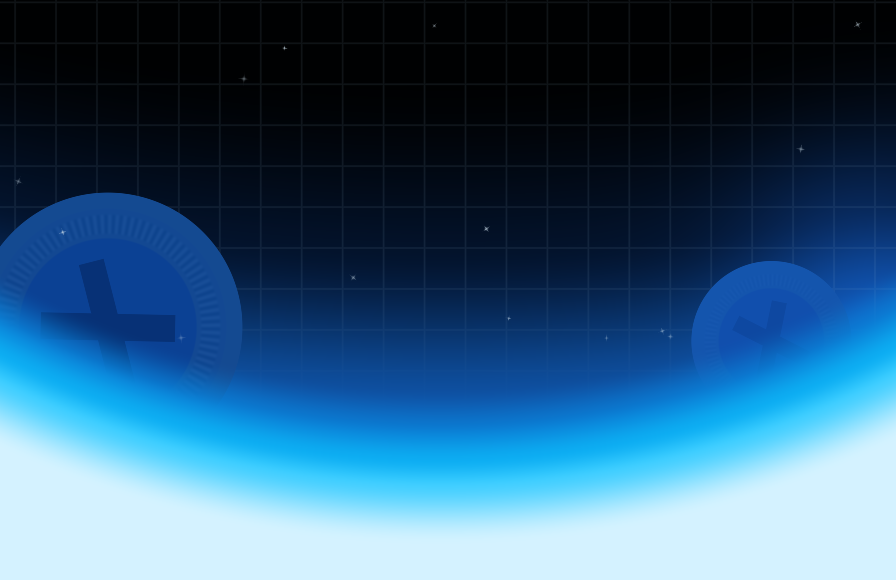
Write a WebGL 1 fragment shader that draws this background.

```glsl
precision highp float;
// Night sky with a faint grid, sparkles and two dim coins above a glowing curved horizon.
uniform vec2 u_resolution;

float hash(float n) {
    n = fract(n * 0.1031);
    n *= n + 33.33;
    return fract(n * (n + n));
}

vec2 rotate(vec2 p, float a) {
    float c = cos(a), s = sin(a);
    return vec2(c * p.x + s * p.y, c * p.y - s * p.x);
}

// Coverage of a shape from its signed distance, softened over one pixel.
float fill(float d) {
    float px = 1.0 / u_resolution.y;
    return 1.0 - smoothstep(-0.5 * px, 0.5 * px, d);
}

float box(vec2 p, vec2 halfSize) {
    vec2 q = abs(p) - halfSize;
    return length(max(q, 0.0)) + min(max(q.x, q.y), 0.0);
}

float gridLines(vec2 p) {
    float spacing = 0.0706;
    vec2 cell = (p - vec2(0.026, 0.996)) / spacing;
    vec2 dist = abs(fract(cell + 0.5) - 0.5) * spacing;
    vec2 line = 1.0 - smoothstep(0.0, 0.002 + 0.5 / u_resolution.y, dist);
    return max(line.x, line.y);
}

// Four-pointed sparkles, one in each vertical strip of the sky.
float sparkles(vec2 p) {
    float light = 0.0;
    for (int i = 0; i < 16; i++) {
        float id = float(i);
        vec2 pos = vec2((id + hash(id + 3.1)) * 0.096, 0.3 + 0.67 * hash(id + 41.7));
        vec2 q = abs(rotate(p - pos, 6.28 * hash(id + 77.3)));
        float size = mix(0.006, 0.011, hash(id + 19.9));
        float astroid = (sqrt(q.x) + sqrt(q.y)) / sqrt(size);
        light += (1.0 - smoothstep(0.3, 1.15, astroid)) * mix(0.45, 0.8, hash(id + 58.2));
    }
    return light;
}

// Coin with a plain rim, a ridged band and a recessed face bearing crossed bars.
vec3 coin(vec3 color, vec2 p, float radius, float tilt, float relief, vec3 rim, vec3 face) {
    vec2 q = p / radius;
    float r = length(q);
    float px = 1.0 / (u_resolution.y * radius);
    vec3 metal = mix(rim, face, 0.2 * relief * (1.0 - smoothstep(0.88 - px, 0.88 + px, r)));
    float band = smoothstep(0.68, 0.71, r) * (1.0 - smoothstep(0.82, 0.85, r));
    metal += 0.018 * relief * band * sin(90.0 * atan(q.y, q.x));
    metal = mix(metal, face, 1.0 - smoothstep(0.66 - px, 0.66 + px, r));

    float upright = box(rotate(q, tilt), vec2(0.095, 0.5));
    float across = box(rotate(q, tilt + 1.3), vec2(0.1, 0.5));
    float bars = fill(min(upright, across) * radius);
    metal = mix(metal, face * vec3(0.6, 0.76, 0.8), bars * relief);
    return mix(color, metal, fill(length(p) - radius));
}

void main() {
    vec2 p = gl_FragCoord.xy / u_resolution.y;

    // Sky deepening towards the top, slightly brighter at the sides
    float side = p.x - 0.76;
    float depth = 1.0 - p.y + 0.15 * side * side;
    vec3 color = mix(vec3(0.0, 0.003, 0.006), vec3(0.015, 0.095, 0.22),
                     smoothstep(0.12, 0.58, depth));
    color = mix(color, vec3(0.06, 0.34, 0.68), smoothstep(0.43, 0.74, depth));

    // Blue haze on the right
    vec2 haze = p - vec2(1.48, 0.53);
    color += vec3(0.025, 0.11, 0.24) * exp(-dot(haze, haze) / 0.045);

    color = mix(color, vec3(0.6, 0.75, 0.85), 0.1 * gridLines(p) * smoothstep(0.28, 0.55, p.y));

    // Coins
    color = coin(color, p - vec2(0.186, 0.436), 0.232, 0.25, 1.0,
                 vec3(0.08, 0.29, 0.57), vec3(0.045, 0.255, 0.58));
    color = coin(color, p - vec2(1.33, 0.412), 0.138, -0.2, 0.35,
                 vec3(0.08, 0.335, 0.68), vec3(0.065, 0.31, 0.68));

    color = mix(color, vec3(0.8, 0.87, 0.92), min(sparkles(p), 0.8) * smoothstep(0.25, 0.5, p.y));

    // Horizon glow, measured outwards from a large circle
    float d = distance(p, vec2(0.76, 1.87)) - 1.7;
    color = mix(color, vec3(0.04, 0.50, 0.84), smoothstep(-0.16, -0.07, d));
    color = mix(color, vec3(0.05, 0.68, 0.95), smoothstep(-0.10, -0.03, d));
    color = mix(color, vec3(0.22, 0.80, 1.00), smoothstep(-0.04, 0.01, d));
    color = mix(color, vec3(0.83, 0.95, 1.00), smoothstep(-0.01, 0.11, d));

    gl_FragColor = vec4(color, 1.0);
}
```
